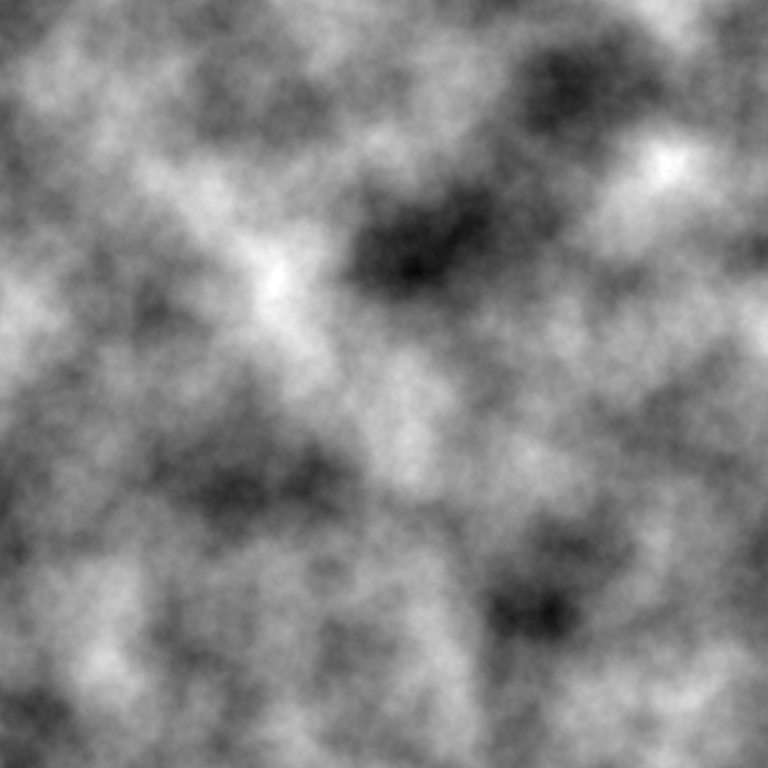
Write a WebGL 2 fragment shader that draws this texture.

```glsl
#version 300 es
precision highp float;

#define MEAN_GREY 0.525
#define BROAD_DEVIATION 0.127
#define BROAD_FREQUENCY 2.3
#define MAX_WAVES 6
#define DETAIL_CELLS 10.0
#define DETAIL_CONTRAST 0.28
#define DETAIL_OCTAVES 5
#define DETAIL_TURN 0.5
#define GAIN 0.5
#define SEED 23u

uniform vec2 u_resolution;
out vec4 fragColor;

const float TAU = 6.2831853;

// Integer hash of a lattice point, as an angle
float hashAngle(ivec2 point, uint layer) {
    uint h = uint(point.x) * 374761393u + uint(point.y) * 668265263u;
    h += (layer + SEED) * 2246822519u;
    h = (h ^ (h >> 15)) * 2654435761u;
    h = (h ^ (h >> 13)) * 3266489917u;
    h ^= h >> 16;
    return TAU * float(h >> 8) / 16777216.0;
}

// Broad clouds: plane waves in all directions with random phases, unit deviation
float broadClouds(vec2 uv) {
    float sum = 0.0;
    float power = 0.0;
    for (int x = 0; x <= MAX_WAVES; x++) {
        for (int y = -MAX_WAVES; y <= MAX_WAVES; y++) {
            if (x == 0 && y <= 0) continue;
            vec2 wave = vec2(x, y);
            float ratio = length(wave) / BROAD_FREQUENCY;
            float amplitude = ratio * exp(-0.5 * ratio * ratio);
            sum += amplitude * cos(TAU * dot(wave, uv) + hashAngle(ivec2(x, y), 0u));
            power += 0.5 * amplitude * amplitude;
        }
    }
    return sum * inversesqrt(power);
}

// Slope contributed by one corner's random unit gradient
float cornerSlope(ivec2 cell, ivec2 corner, vec2 local, uint layer) {
    float angle = hashAngle(cell + corner, layer);
    return dot(vec2(cos(angle), sin(angle)), local - vec2(corner));
}

// Gradient noise with quintic blending, centred on zero
float gradientNoise(vec2 p, uint layer) {
    ivec2 cell = ivec2(floor(p));
    vec2 local = fract(p);
    vec2 blend = local * local * local * (local * (local * 6.0 - 15.0) + 10.0);
    float bottom = mix(cornerSlope(cell, ivec2(0, 0), local, layer),
                       cornerSlope(cell, ivec2(1, 0), local, layer), blend.x);
    float top = mix(cornerSlope(cell, ivec2(0, 1), local, layer),
                    cornerSlope(cell, ivec2(1, 1), local, layer), blend.x);
    return mix(bottom, top, blend.y);
}

// Finer octaves, each turned and shifted to hide the lattice
float cloudDetail(vec2 p) {
    float c = cos(DETAIL_TURN);
    float s = sin(DETAIL_TURN);
    mat2 turn = mat2(c, s, -s, c);
    float sum = 0.0;
    float amplitude = 1.0;
    for (int i = 1; i <= DETAIL_OCTAVES; i++) {
        p = turn * p + vec2(0.37, 0.71);
        sum += amplitude * gradientNoise(p, uint(i));
        p *= 2.0;
        amplitude *= GAIN;
    }
    return sum;
}

void main() {
    vec2 uv = gl_FragCoord.xy / u_resolution.y;
    float grey = MEAN_GREY + BROAD_DEVIATION * broadClouds(uv)
               + DETAIL_CONTRAST * cloudDetail(uv * DETAIL_CELLS);
    fragColor = vec4(vec3(clamp(grey, 0.0, 1.0)), 1.0);
}
```
